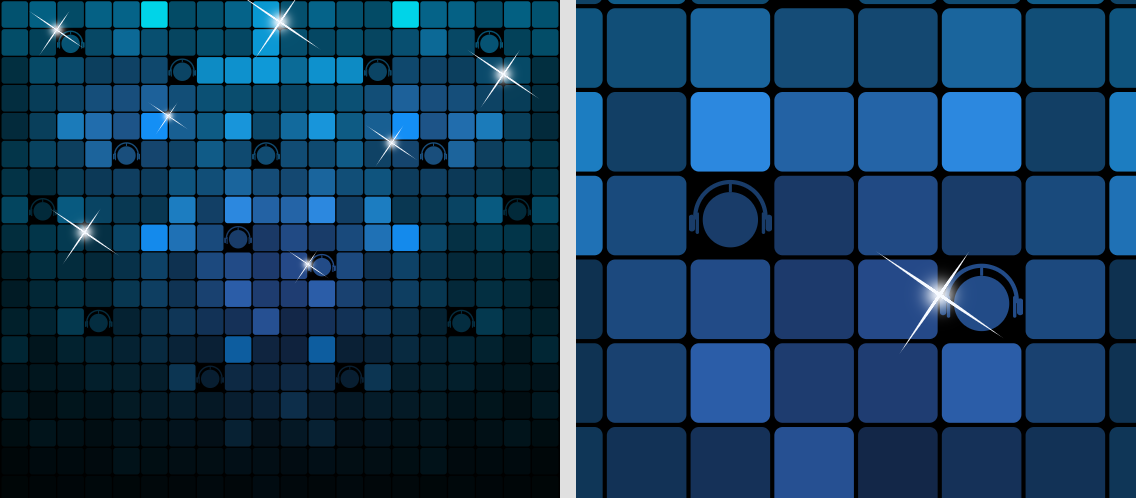
Left, the full canvas; right, a detail of the centre.
Give the GLSL for this background, as a Shadertoy shader.

```glsl
// A mirrored wall of rounded blue tiles, 20 across and nearly 18 down, fading to black.
// Colour comes from soft blobs plus a hash per tile; a modular rule swaps some tiles
// for headphone icons, and a loop lays seven glinting stars on top.

float hash(vec2 p) {
    vec3 h = fract(p.xyx * vec3(0.1031, 0.1030, 0.0973));
    h += dot(h, h.yzx + 33.33);
    return fract((h.x + h.y) * h.z);
}

float box(vec2 p, vec2 halfSize, float radius) {
    vec2 d = abs(p) - halfSize + radius;
    return length(max(d, 0.0)) + min(max(d.x, d.y), 0.0) - radius;
}

// Head, band, band clip and ear cups; y points down
float headphones(vec2 p) {
    float head = length(p - vec2(0.0, 0.05)) - 0.33;
    float band = max(abs(length(p - vec2(0.0, 0.02)) - 0.42) - 0.025, p.y - 0.05);
    float clip = box(p - vec2(0.0, -0.34), vec2(0.018, 0.06), 0.01);
    vec2 side = vec2(abs(p.x), p.y - 0.09);
    float cup = box(side - vec2(0.46, 0.0), vec2(0.04, 0.10), 0.04);
    float pad = box(side - vec2(0.395, 0.0), vec2(0.02, 0.13), 0.02);
    return min(min(head, band), min(clip, min(cup, pad)));
}

// k is the column counted from the nearer side
bool isIcon(float k, float row, bool leftHalf) {
    if (k < 1.0 || k == 5.0 || (k == 9.0 && !leftHalf)) return false;
    float iconRow = mod(k < 5.0 ? 13.0 - 6.0 * k : -5.0 * k, 16.0);
    if (k == 8.0 && !leftHalf) iconRow += 1.0;
    if (k == 9.0) iconRow += 2.0;
    return row == iconRow;
}

float blob(vec2 p, vec2 center, vec2 size) {
    vec2 d = (p - center) / size;
    return exp(-dot(d, d));
}

vec3 tileColor(float k, float row, float seedColumn) {
    vec2 p = vec2(9.5 - k, row);
    float light = 0.06 + 0.94 * (1.0 - smoothstep(5.0, 19.0, row));
    float edge = mix(1.0, 0.48, p.x / 9.5 * smoothstep(0.0, 3.0, row));
    float blueness = max(blob(p, vec2(5.2, 4.0), vec2(2.6, 2.5)),
                         blob(p, vec2(0.0, 9.5), vec2(4.5, 6.0)));
    vec3 teal = vec3(0.01, 0.37, 0.50) * edge;
    vec3 blue = mix(vec3(0.14, 0.40, 0.65), vec3(0.16, 0.31, 0.58),
                    smoothstep(5.0, 9.0, row));
    float h = hash(vec2(seedColumn, row) + 3.0);
    float wear = 0.72 + 0.5 * h + 0.4 * step(0.92, h);
    return mix(teal, blue, blueness) * light * wear;
}

// Long thin cross with a soft core
float star(vec2 d, float size, float aa) {
    vec2 r = vec2(dot(d, vec2(0.826, 0.563)), dot(d, vec2(-0.563, 0.826)));
    vec2 reach = size * vec2(1.0, r.y > 0.0 ? 0.93 : 0.68);
    vec2 width = 0.028 * size * (1.0 - abs(r) / reach);
    vec2 spikes = clamp((width - abs(r.yx)) / aa + 0.5, 0.0, 1.0)
                * clamp(width / aa * 3.0, 0.0, 1.0);
    float glow = exp(-dot(d, d) / (0.035 * size * size));
    return max(max(spikes.x, spikes.y), glow * 0.95);
}

void mainImage(out vec4 fragColor, in vec2 fragCoord) {
    // Tile units, measured from the top left
    float aa = 20.06 / iResolution.x;
    vec2 p = vec2(fragCoord.x, iResolution.y - fragCoord.y) * aa - vec2(0.03, 0.02);
    vec2 cell = clamp(floor(p), vec2(0.0), vec2(19.0));
    vec2 local = p - cell - 0.5;
    float row = cell.y;
    bool leftHalf = cell.x < 10.0;
    float k = min(cell.x, 19.0 - cell.x);

    // Tiles, with a few vivid accents every fourth row
    vec3 color = tileColor(k, row, k > 8.0 ? cell.x : k);
    float accentColumn = row < 9.0 ? 5.0 : 8.0;
    if (k == accentColumn && mod(row, 4.0) == 0.0 && row < 13.0) {
        color = mix(vec3(0.0, 0.83, 0.91), vec3(0.08, 0.56, 0.96), min(row / 4.0, 1.0));
        color *= 1.0 - 0.35 * smoothstep(7.0, 12.0, row);
    }
    float shape = isIcon(k, row, leftHalf) ? headphones(local)
                                           : box(local, vec2(0.475), 0.10);
    color *= clamp(0.5 - shape / aa, 0.0, 1.0);

    // Stars
    for (float i = 0.0; i < 7.0; i++) {
        vec2 center = vec2(mod(2.0 + 8.0 * i, 20.0) + floor(i / 5.0),
                           0.4 + 0.75 * i + 0.14 * i * i + 0.65 * cos(2.5 * i));
        float size = 1.55 - 0.09 * i + 0.42 * cos(1.75 * (i - 1.4));
        color = mix(color, vec3(0.97, 0.98, 1.0), star(p - center, size, aa));
    }
    fragColor = vec4(color, 1.0);
}
```
